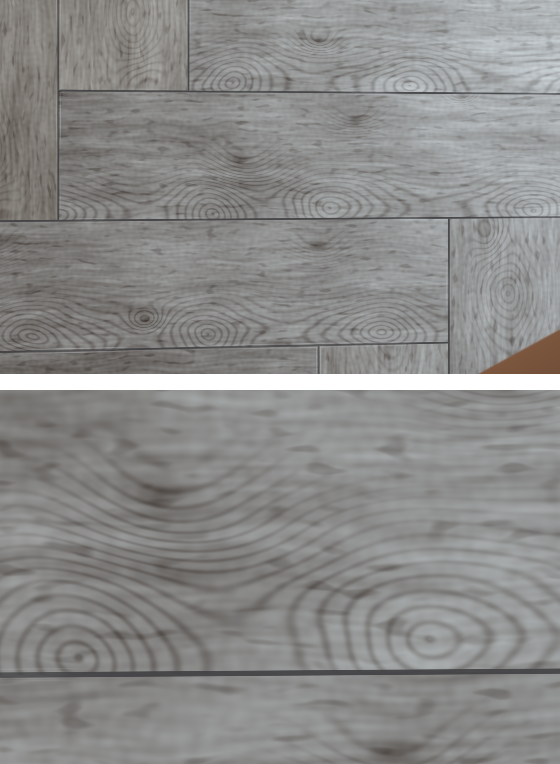
Top: the whole. Bottom: its middle third, enlarged.
Reproduce this texture procedurally as a WebGL 2 fragment shader.

```glsl
#version 300 es
precision highp float;
// Grey weathered wood planks in a 4:1 herringbone, lit from the upper right.

uniform vec2 u_resolution;
out vec4 fragColor;

// Layout, in canvas heights
const float PLANK_WIDTH = 0.348;
const float PLANK_LENGTH = 4.0;           // in plank widths
const vec2 LAYOUT_ORIGIN = vec2(0.156, 0.758);
const vec2 SEAM_TILT = vec2(-0.007, 0.0145); // slope, and its change per row
const float SEAM_HALF_WIDTH = 0.007;      // in plank widths
// Wood figure
const float RING_FREQUENCY = 26.0;
const float RING_PERIOD = 1.25;
const int KNOT_COUNT = 4;
// Colours
const vec3 WOOD_DARK = vec3(0.40, 0.387, 0.378);
const vec3 WOOD_LIGHT = vec3(0.69, 0.71, 0.72);
const vec3 WARM_TINT = vec3(1.02, 0.99, 0.95);
const vec3 SEAM_DARK = vec3(0.25, 0.25, 0.26);
const vec3 SEAM_LIGHT = vec3(0.70, 0.71, 0.73);
const vec3 CORNER_BROWN = vec3(0.46, 0.32, 0.23);
// Brown corner edge
const vec2 CORNER_START = vec2(1.279, 0.0);
const vec2 CORNER_NORMAL = vec2(0.48, -0.877);

vec2 hash2(vec2 p) {
    p = vec2(dot(p, vec2(127.1, 311.7)), dot(p, vec2(269.5, 183.3)));
    return fract(sin(p) * 43758.5);
}

float gradientNoise(vec2 p) {
    vec2 cell = floor(p), f = fract(p);
    vec2 u = f * f * f * (f * (f * 6.0 - 15.0) + 10.0);
    vec4 corner;
    for (int k = 0; k < 4; k++) {
        vec2 o = vec2(k & 1, k >> 1);
        corner[k] = dot(hash2(cell + o) * 2.0 - 1.0, f - o);
    }
    return mix(mix(corner.x, corner.y, u.x), mix(corner.z, corner.w, u.x), u.y);
}

// Tone offset of the wood; q is (along, across) the plank
float woodFigure(vec2 q, vec2 id, bool horizontal) {
    vec2 seed = hash2(id + 7.3);
    vec2 w = q + seed * 40.0;
    float axis = horizontal ? 0.88 + 0.08 * seed.x : 0.35 + 0.3 * seed.x;
    float strength = horizontal ? 1.0 : 0.4 + 0.5 * seed.y;

    // Cathedral rings: chains of long ovals along the plank axis
    float wander = gradientNoise(w * vec2(0.8, 1.2));
    float phase = 6.2832 * (q.x / RING_PERIOD + seed.y) + 2.5 * wander;
    float d = q.y - axis + 0.06 * wander;
    float field = sqrt(d * d + 0.035 * (1.0 - cos(phase)));
    field += 0.035 * gradientNoise(w * vec2(2.5, 7.0));
    float visible = exp(-9.0 * d * d) * strength;

    // Knots bend the rings and darken the wood
    float knotShade = 0.0;
    for (int k = 0; k < KNOT_COUNT; k++) {
        vec2 r = hash2(id * 3.1 + float(k) * 5.7);
        vec2 v = (q - r * vec2(PLANK_LENGTH, 0.8)) * vec2(0.65, 1.0);
        float size = 0.5 + fract(r.x * 17.0), dist2 = dot(v, v) / (size * size);
        float halo = exp(-55.0 * dist2);
        field += 0.16 * halo;
        visible += 0.6 * halo * strength;
        knotShade += strength * (0.05 * halo + 0.13 * exp(-900.0 * dist2));
    }
    float ring = pow(0.5 + 0.5 * sin(field * RING_FREQUENCY * 6.2832), 3.0) - 0.31;

    // Fine fibres, short dark pores, cross ripples and cloudy wear
    float bend = 0.05 * gradientNoise(w * vec2(2.0, 3.0));
    vec2 g = w + vec2(0.0, bend);
    float fibre = gradientNoise(g * vec2(5.0, 42.0));
    float streak = gradientNoise(g * vec2(1.1, 13.0));
    float pores = smoothstep(0.12, 0.45, gradientNoise(g * vec2(10.0, 31.0) + 9.0));
    float ripple = gradientNoise(w * vec2(28.0, 24.0));
    float cloud = gradientNoise(w * vec2(1.3, 2.6) + 4.0);

    return 0.10 * fibre + 0.10 * streak + 0.05 * ripple + 0.11 * cloud
        - 0.09 * (pores - 0.15) - 0.11 * ring * min(visible, 1.0) - knotShade;
}

void main() {
    vec2 p = gl_FragCoord.xy / u_resolution.y;
    float pixel = 1.0 / u_resolution.y;

    // Herringbone cell, rows counted downward
    vec2 g = (p - LAYOUT_ORIGIN) * vec2(1.0, -1.0) / PLANK_WIDTH;
    g.y += g.x * (SEAM_TILT.x + SEAM_TILT.y * g.y);
    vec2 cell = floor(g);
    float stage = mod(cell.x + cell.y, 2.0 * PLANK_LENGTH);
    bool horizontal = stage < PLANK_LENGTH;
    vec2 id = horizontal ? cell - vec2(stage, 0.0) : cell - vec2(0.0, stage - PLANK_LENGTH);
    vec2 q = horizontal ? g - id : (g - id).yx;

    // Wood tone under soft window light
    vec2 toGlow = p - vec2(1.5, 1.0);
    float tone = 0.465 + 0.09 * p.x + 0.08 * (p.y - 0.5) + 0.10 * exp(-3.0 * dot(toGlow, toGlow));
    tone += 0.03 * (hash2(id).x - 0.5) + woodFigure(q, id, horizontal);
    vec3 color = mix(WOOD_DARK, WOOD_LIGHT, (tone - 0.39) / 0.315);
    color *= mix(vec3(1.0), WARM_TINT, (horizontal ? 0.3 : 1.0) * smoothstep(1.5, 0.0, p.x));

    // Dark seams with a worn pale bevel
    float edge = min(min(q.y, 1.0 - q.y), min(q.x, PLANK_LENGTH - q.x));
    float soft = pixel / PLANK_WIDTH;
    float wear = smoothstep(-0.2, 0.4, gradientNoise(g * 2.3 + 3.0));
    float bevel = 1.0 - smoothstep(0.0, soft, abs(edge - 2.2 * SEAM_HALF_WIDTH));
    color = mix(color, SEAM_LIGHT, 0.5 * bevel * wear);
    float seam = 1.0 - smoothstep(SEAM_HALF_WIDTH - 0.5 * soft, SEAM_HALF_WIDTH + 0.5 * soft, edge);
    color = mix(color, SEAM_DARK, seam * (0.9 - 0.3 * wear));

    // Smooth brown corner
    float corner = dot(p - CORNER_START, CORNER_NORMAL);
    vec3 brown = CORNER_BROWN * (1.06 - 0.9 * corner);
    color = mix(color, brown, smoothstep(-1.5 * pixel, 1.5 * pixel, corner));

    fragColor = vec4(clamp(color, 0.0, 1.0), 1.0);
}
```
